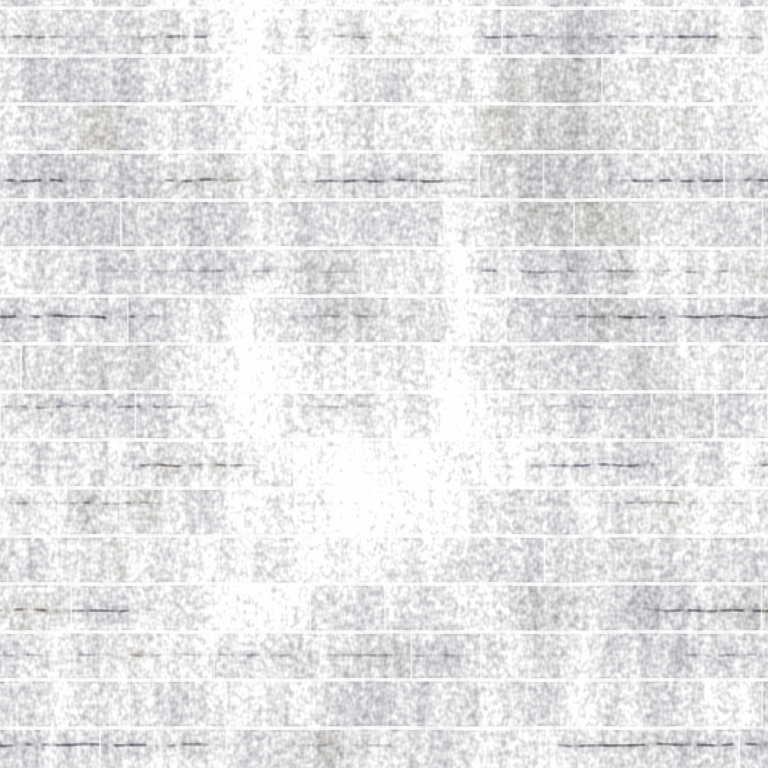
This texture is drawn by a WebGL 1 fragment shader. Its source:

```glsl
precision highp float;
uniform vec2 u_resolution;

const float ROWS = 16.0;
const float COLUMNS = 12.0;
const float TOP_OFFSET = 0.0104;
const vec3 PAINT = vec3(0.997);
const vec3 COOL_INK = vec3(1.03, 1.02, 0.95);
const vec3 WARM_INK = vec3(0.97, 1.0, 1.05);

float hash(vec2 p) {
  p = fract(p * vec2(0.1031, 0.1137));
  p += dot(p, p.yx + 33.33);
  return fract((p.x + p.y) * p.x * 57.31);
}

vec2 gradient(vec2 cell) {
  float angle = 6.28318 * hash(cell + 17.0);
  return vec2(cos(angle), sin(angle));
}

float noise(vec2 p) {
  vec2 i = floor(p), f = fract(p);
  vec2 u = f * f * f * (f * (f * 6.0 - 15.0) + 10.0);
  vec2 e = vec2(1.0, 0.0);
  float a = dot(gradient(i), f);
  float b = dot(gradient(i + e.xy), f - e.xy);
  float c = dot(gradient(i + e.yx), f - e.yx);
  float d = dot(gradient(i + e.xx), f - e.xx);
  return mix(mix(a, b, u.x), mix(c, d, u.x), u.y);
}

// Soft elliptical area
float patchArea(vec2 p, vec2 center, vec2 radius) {
  vec2 q = (p - center) / radius;
  return exp(-dot(q, q));
}

// Antialiased line from a distance and a half width
float stroke(float dist, float halfWidth, float px) {
  return 1.0 - smoothstep(halfWidth - px, halfWidth + px, abs(dist));
}

// Fine flecks, slightly stretched along the vertical
float grain(vec2 p) {
  return 0.75 * noise(p * 85.0 + 3.0) + 0.75 * noise(p * 170.0 + 41.0)
       + 0.5 * noise(p * vec2(240.0, 110.0) + 9.0);
}

// Amount of bare surface showing through the paint
float exposure(vec2 p, float row) {
  float amount = 0.4 + 0.45 * noise(p * 3.5 + 6.0);
  amount += 0.35 * noise(vec2(p.x * 14.0, p.y * 2.0) + 20.0);
  amount += 0.4 * noise(vec2(p.x * 34.0, row * 7.37 + p.y * 5.0));
  amount += 0.25 * noise(vec2(p.x * 95.0, row * 3.71 + p.y * 9.0));
  amount -= 0.45 * patchArea(p, vec2(0.47, 0.38), vec2(0.17, 0.14));
  amount -= 0.35 * patchArea(p, vec2(0.335, 0.65), vec2(0.035, 0.4));
  amount -= 0.35 * patchArea(p, vec2(0.595, 0.65), vec2(0.035, 0.4));
  amount += 0.12 * patchArea(p, vec2(0.85, 0.75), vec2(0.25, 0.4));
  return amount;
}

// Dark broken seam inside some rows
float seam(vec2 p, float row, float across, float px) {
  float chance = hash(vec2(row, 71.0));
  float present = max(1.0 - step(0.5, mod(row, 3.0)), step(0.72, chance) * 0.6);
  float level = 0.6 - 0.3 * hash(vec2(row, 83.0)) * step(4.0, row);
  float wobble = 0.05 * noise(vec2(p.x * 24.0, row * 5.3));
  float dist = (across - level - wobble) / ROWS;
  float broken = smoothstep(-0.2, 0.25, noise(vec2(p.x * 60.0, row * 9.1)) + 0.1);
  float extent = smoothstep(-0.25, 0.2, noise(vec2(p.x * 5.0, row * 4.7)));
  float halo = 0.3 * exp(-abs(dist) * 130.0);
  return present * extent * (broken * stroke(dist, 0.0018, px) + halo);
}

void main() {
  vec2 p = gl_FragCoord.xy / u_resolution;
  float px = 0.75 / min(u_resolution.x, u_resolution.y);

  // Courses, counted from the top
  float wave = 0.02 * noise(vec2(p.x * 9.0, p.y * 16.0));
  float course = (1.0 - p.y - TOP_OFFSET) * ROWS + wave;
  float row = mod(floor(course), ROWS);
  float across = fract(course);
  float rowDist = min(across, 1.0 - across) / ROWS;

  // Staggered bricks with uneven lengths
  float along = p.x * COLUMNS + 0.5 * mod(row, 2.0);
  float joint = floor(along + 0.5);
  vec2 jointId = vec2(mod(joint, COLUMNS), row);
  float jointDist = along - joint - 0.4 * (hash(jointId + 5.0) - 0.5);
  vec2 brickId = vec2(mod(joint + step(0.0, jointDist), COLUMNS), row);

  // Worn surface
  float cover = exposure(p, row) + 0.3 * (hash(brickId + 31.0) - 0.5);
  float ink = 0.24 * max(0.0, cover + 0.8 * grain(p));
  float visible = smoothstep(-0.05, 0.4, cover);
  ink += 0.3 * visible * seam(p, row, across, px);
  ink += 0.07 * visible * stroke(rowDist - 0.0036, 0.0008, px)
       * smoothstep(-0.1, 0.3, noise(p * vec2(45.0, 16.0)));

  // Pale joints
  float chipped = 0.85 + 0.4 * noise(p * 50.0);
  float bed = stroke(rowDist, 0.0023, px) * clamp(chipped, 0.0, 1.0);
  float upright = stroke(jointDist / COLUMNS, 0.0011, px)
                * smoothstep(0.3, 0.9, hash(jointId + 57.0));
  ink *= (1.0 - 0.95 * bed) * (1.0 - 0.75 * upright);

  vec3 inkTint = mix(COOL_INK, WARM_INK, smoothstep(0.5, 1.0, hash(brickId + 93.0)));
  gl_FragColor = vec4(clamp(PAINT - ink * inkTint, 0.0, 1.0), 1.0);
}
```
